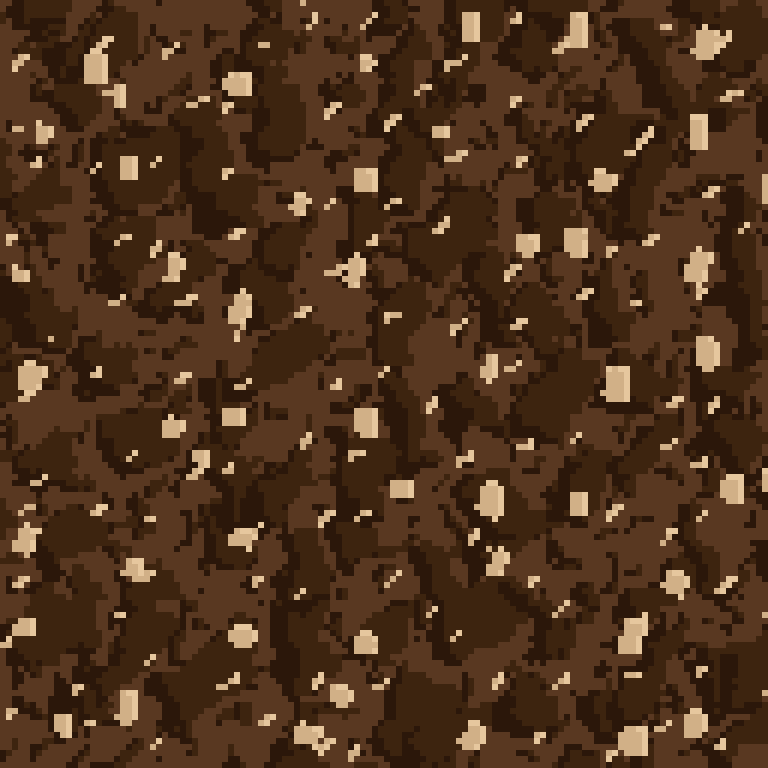
Give the GLSL for this texture, as a WebGL 2 fragment shader.

```glsl
#version 300 es
precision highp float;
// Blocky brown soil: tilted dark clods with shaded edges, strewn with pale chips.

uniform vec2 u_resolution;
out vec4 fragColor;

// Three random values in 0..1 for an integer cell and seed
vec3 hash3(vec2 cell, int seed) {
    uvec3 v = uvec3(ivec3(ivec2(cell), seed)) * 1664525u + 1013904223u;
    v.x += v.y * v.z; v.y += v.z * v.x; v.z += v.x * v.y;
    v ^= v >> 16u;
    v.x += v.y * v.z; v.y += v.z * v.x; v.z += v.x * v.y;
    return vec3(v >> 8u) / 16777216.0;
}

float cornerSlope(vec2 corner, vec2 offset) {
    float a = 6.2832 * hash3(corner, 91).x;
    return dot(vec2(cos(a), sin(a)), offset);
}

float gradientNoise(vec2 p) {
    vec2 i = floor(p), f = p - i;
    vec2 u = f * f * f * (f * (f * 6.0 - 15.0) + 10.0);
    float low = mix(cornerSlope(i, f), cornerSlope(i + vec2(1, 0), f - vec2(1, 0)), u.x);
    float high = mix(cornerSlope(i + vec2(0, 1), f - vec2(0, 1)),
                     cornerSlope(i + vec2(1, 1), f - vec2(1, 1)), u.x);
    return mix(low, high, u.y);
}

float roundedBox(vec2 p, vec2 halfSize) {
    float r = 0.6 * min(halfSize.x, halfSize.y);
    vec2 e = abs(p) - halfSize + r;
    return length(max(e, 0.0)) + min(max(e.x, e.y), 0.0) - r;
}

// Scattered tilted boxes: 0 outside, 1 body, 2 the rim facing rimShift
int scatter(vec2 p, float pitch, int seed, vec2 smallest, vec2 largest,
            vec2 angles, vec2 rimShift) {
    int part = 0;
    vec2 home = floor(p / pitch);
    for (int y = -1; y <= 1; y++) {
        for (int x = -1; x <= 1; x++) {
            vec2 cell = home + vec2(x, y);
            vec3 place = hash3(cell, seed), size = hash3(cell, seed + 1);
            vec2 q = p - (cell + 0.1 + 0.8 * place.xy) * pitch;
            float a = mix(angles.x, angles.y, place.z);
            mat2 turn = mat2(cos(a), -sin(a), sin(a), cos(a));
            vec2 halfSize = mix(smallest, largest, size.xy);
            if (roundedBox(turn * q, halfSize) < 0.0)
                part = roundedBox(turn * (q + rimShift), halfSize) > 0.0 ? 2 : 1;
        }
    }
    return part;
}

vec3 soil(vec2 p) {
    // Ragged outlines for the clods
    vec2 warp = vec2(gradientNoise(p * 0.14), gradientNoise(p * 0.14 + 40.0));
    vec2 fray = vec2(gradientNoise(p * 0.43 + 80.0), gradientNoise(p * 0.43 + 120.0));
    vec2 bent = p + 4.0 * warp + 1.3 * fray;

    // Clods, large over small
    int crumb = scatter(bent, 5.5, 11, vec2(0.7, 0.5), vec2(3.0, 1.6),
                        vec2(0.0, 2.0), vec2(-1.2, -0.6));
    int clod = scatter(bent, 14.0, 23, vec2(4.0, 2.2), vec2(10.0, 5.2),
                       vec2(0.3, 2.2), vec2(-2.5, -1.2));
    int dark = clod > 0 ? clod : crumb;
    vec3 color = vec3(0.35, 0.22, 0.13);
    if (dark == 1) color = vec3(0.24, 0.14, 0.06);
    if (dark == 2) color = vec3(0.17, 0.09, 0.04);

    // Pale slivers and lumps, lit from the upper right
    int sliver = scatter(p, 11.5, 37, vec2(1.0, 0.5), vec2(2.0, 0.65),
                         vec2(0.3, 0.9), vec2(0.9, 0.4));
    int lump = scatter(p, 18.0, 53, vec2(1.3, 1.2), vec2(3.1, 2.3),
                       vec2(1.2, 1.7), vec2(0.9, 0.4));
    int pale = lump > 0 ? lump : sliver;
    if (pale == 1) color = vec3(0.82, 0.69, 0.53);
    if (pale == 2) color = vec3(0.90, 0.78, 0.62);
    return color;
}

void main() {
    // 128 blocks per canvas height; four samples smooth the block edges
    vec3 sum = vec3(0.0);
    for (int i = 0; i < 4; i++) {
        vec2 offset = vec2(i & 1, i >> 1) * 0.5 - 0.25;
        vec2 p = (gl_FragCoord.xy + offset) / u_resolution.y * 128.0;
        sum += soil(floor(p) + 0.5);
    }
    fragColor = vec4(sum / 4.0, 1.0);
}
```
